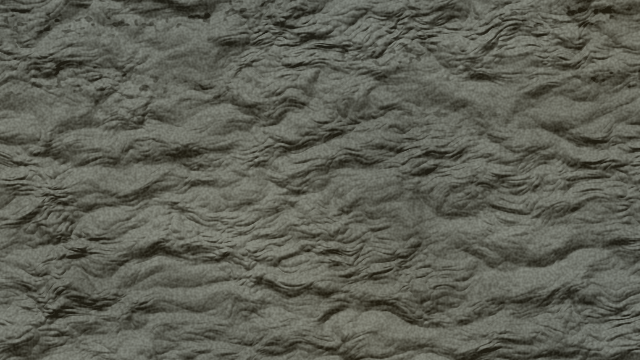
Write a Shadertoy shader that draws this texture.

```glsl
vec2 gradientAt(vec2 cell) {
    vec3 h = fract(cell.xyx * vec3(0.1031, 0.1030, 0.0973));
    h += dot(h, h.yzx + 33.33);
    float angle = 6.2832 * fract((h.x + h.y) * h.z);
    return vec2(cos(angle), sin(angle));
}

float gradientNoise(vec2 p) {
    vec2 i = floor(p), f = p - i;
    vec2 u = f * f * f * (f * (f * 6.0 - 15.0) + 10.0);
    float a = dot(gradientAt(i), f);
    float b = dot(gradientAt(i + vec2(1, 0)), f - vec2(1, 0));
    float c = dot(gradientAt(i + vec2(0, 1)), f - vec2(0, 1));
    float d = dot(gradientAt(i + vec2(1, 1)), f - vec2(1, 1));
    return mix(mix(a, b, u.x), mix(c, d, u.x), u.y);
}

// Rounded lumps separated by sharp creases, wider than tall
float clayHeight(vec2 p) {
    vec2 warp = vec2(gradientNoise(p * 5.0 + 7.3), gradientNoise(p * 6.0 + 31.7)) * vec2(0.07, 0.03);
    warp += 0.018 * vec2(gradientNoise(p * 14.0 + 2.1), gradientNoise(p * 13.0 + 43.0));
    vec2 q = (p + warp) * vec2(4.0, 7.5) + 11.0;
    float roughness = 0.46 + 0.3 * gradientNoise(p * vec2(3.0, 5.0) + 53.0);
    float height = 0.0, amplitude = 1.0;
    for (int i = 0; i < 4; i++) {
        float n = gradientNoise(q);
        height += amplitude * sqrt(n * n + 0.001);
        q = mat2(0.9, 0.4, -0.4, 0.9) * q * vec2(2.1, 1.9) + 17.0;
        amplitude *= roughness;
    }
    return height;
}

void mainImage(out vec4 fragColor, in vec2 fragCoord) {
    vec2 p = fragCoord / iResolution.y;

    // Relief lit from above
    float e = 0.002;
    float height = clayHeight(p);
    vec2 slope = vec2(clayHeight(p + vec2(e, 0)) - clayHeight(p - vec2(e, 0)),
                      clayHeight(p + vec2(0, e)) - clayHeight(p - vec2(0, e))) / (2.0 * e);
    vec3 normal = normalize(vec3(-0.06 * slope, 1.0));
    float light = dot(normal, normalize(vec3(-0.15, 0.58, 0.8)));

    // Shadow under overhanging folds
    float overhang = clayHeight(p + vec2(0.0, 0.018)) - height;
    light *= 1.0 - 0.5 * smoothstep(0.1, 0.34, overhang);

    // Broad stains and crumbly pits in the upper rows
    light += 0.2 * gradientNoise(p * vec2(2.2, 4.0) + 3.0) + 0.01;
    float crumble = smoothstep(0.08, 0.3, gradientNoise(p * vec2(2.0, 10.0) + 71.0));
    float crumbs = gradientNoise(p * vec2(34.0, 52.0)) + 0.6 * gradientNoise(p * vec2(70.0, 95.0) + 9.0);
    light -= 0.45 * smoothstep(0.08, 0.45, crumbs) * crumble * smoothstep(0.5, 0.85, p.y);

    // Sandy grain
    light += 0.25 * gradientNoise(p * 137.0) + 0.12 * gradientNoise(p * 73.0 + 5.0);

    vec3 color = mix(vec3(0.12, 0.11, 0.07), vec3(0.47, 0.48, 0.44), clamp(light, 0.0, 1.15));
    color += vec3(-0.012, 0.0, 0.016) * gradientNoise(p * 1.5 + 19.0);
    fragColor = vec4(color, 1.0);
}
```
